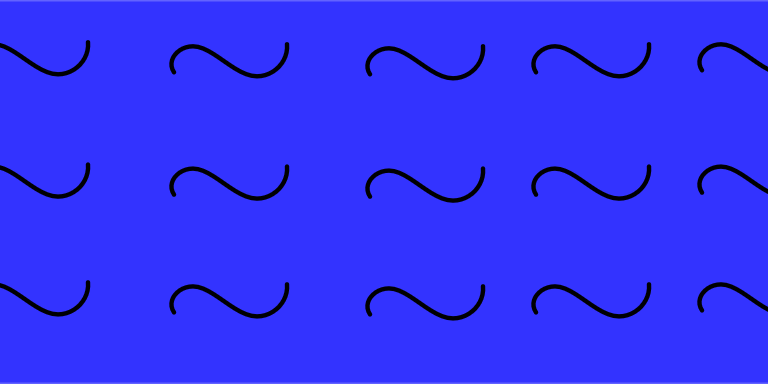
Write a WebGL 1 fragment shader that draws this pattern.

```glsl
precision highp float;
// Black round-capped wave strokes on flat blue, five columns by three rows.
// Each wave is three cubic curves measured as short segments; columns are
// unevenly spaced and sag slightly toward the middle. Pale hairlines edge it.

uniform vec2 u_resolution;

const vec2 SHEET = vec2(768.0, 384.0);   // design units, y pointing down
const float HALF_STROKE = 2.2;
const float EDGE_LINE = 1.5;
const float WAVE_CENTER = -57.0;         // wave middle relative to its right tip
const int STEPS = 12;

const vec3 BLUE = vec3(0.2, 0.2, 1.0);
const vec3 PALE_BLUE = vec3(0.39, 0.39, 1.0);
const vec3 INK = vec3(0.0, 0.0, 0.008);

float segmentDistance(vec2 p, vec2 a, vec2 b) {
  vec2 ab = b - a;
  float h = clamp(dot(p - a, ab) / dot(ab, ab), 0.0, 1.0);
  return length(p - a - ab * h);
}

vec2 cubic(vec2 a, vec2 b, vec2 c, vec2 d, float t) {
  float s = 1.0 - t;
  return s * s * (s * a + 3.0 * t * b) + t * t * (3.0 * s * c + t * d);
}

float cubicDistance(vec2 p, vec2 a, vec2 b, vec2 c, vec2 d) {
  float nearest = 1e4;
  vec2 previous = a;
  for (int i = 1; i <= STEPS; i++) {
    vec2 current = cubic(a, b, c, d, float(i) / float(STEPS));
    nearest = min(nearest, segmentDistance(p, previous, current));
    previous = current;
  }
  return nearest;
}

// Wave with its right tip at the origin: left hook, falling slope, right bowl
float waveDistance(vec2 p) {
  vec2 start = vec2(-113.0, 28.0);
  vec2 crest = vec2(-94.0, 2.0);
  vec2 trough = vec2(-30.0, 32.0);
  float hook = cubicDistance(p, start, vec2(-121.0, 16.0), vec2(-109.0, 2.0), crest);
  float slope = cubicDistance(p, crest, vec2(-74.0, 2.0), vec2(-52.0, 32.0), trough);
  float bowl = cubicDistance(p, trough, vec2(-13.0, 32.0), vec2(1.5, 17.0), vec2(0.0));
  return min(hook, min(slope, bowl));
}

// Right tip of the wave in a column: wide gaps first, narrow gaps after
float columnX(float column) {
  float wide = 197.5 * min(column, 2.0);
  float narrow = 166.0 * max(column - 2.0, 0.0);
  float nudge = column == 1.0 ? 1.5 : 0.0;
  return 88.0 + wide + narrow + nudge;
}

float columnSag(float column) {
  return 4.0 - 2.0 * abs(column - 2.0);
}

float rowY(float row) {
  return 42.3 + 122.3 * min(row, 1.0) + 117.8 * max(row - 1.0, 0.0);
}

// Right tip of the wave closest to p
vec2 nearestTip(vec2 p) {
  vec2 tip = vec2(1e4);
  float sag = 0.0;
  for (int i = 0; i < 5; i++) {
    float x = columnX(float(i));
    if (abs(p.x - x - WAVE_CENTER) < abs(p.x - tip.x - WAVE_CENTER)) {
      tip.x = x;
      sag = columnSag(float(i));
    }
  }
  for (int j = 0; j < 3; j++) {
    float y = rowY(float(j)) + sag;
    if (abs(p.y - y - 16.0) < abs(p.y - tip.y - 16.0)) tip.y = y;
  }
  return tip;
}

float coverage(float signedDistance, float pixel) {
  return clamp(0.5 - signedDistance / pixel, 0.0, 1.0);
}

void main() {
  float pixel = SHEET.y / u_resolution.y;
  vec2 p = gl_FragCoord.xy * pixel;
  p.y = SHEET.y - p.y;

  // Ground with pale top and bottom hairlines
  float edgeDistance = min(p.y, SHEET.y - p.y);
  vec3 color = mix(BLUE, PALE_BLUE, coverage(edgeDistance - EDGE_LINE, pixel));

  // Ink strokes
  float stroke = waveDistance(p - nearestTip(p)) - HALF_STROKE;
  color = mix(color, INK, coverage(stroke, pixel));

  gl_FragColor = vec4(color, 1.0);
}
```
